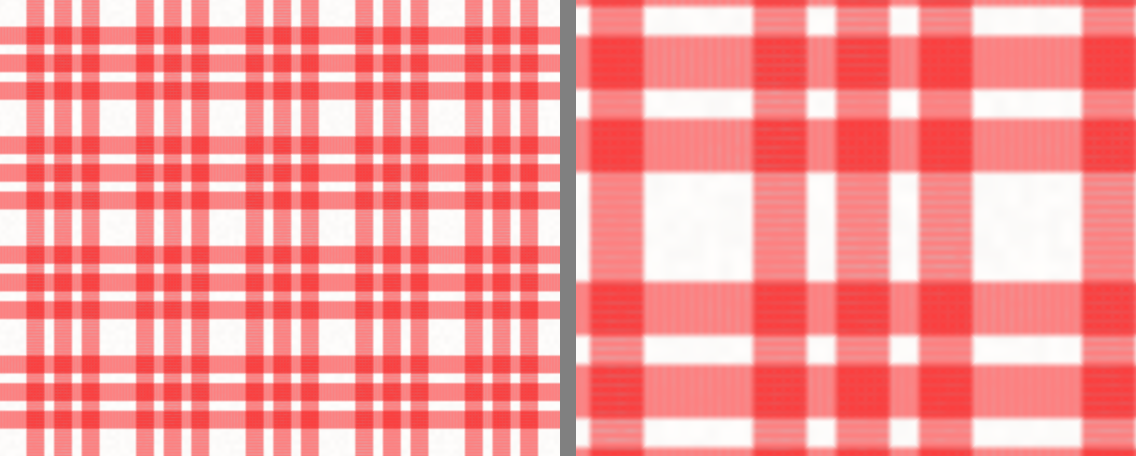
Left, the full canvas; right, a detail of the centre.
Write a WebGL 1 fragment shader that draws this pattern.

```glsl
precision highp float;
// Red and white tablecloth plaid: groups of three translucent bands run both
// ways and deepen to red where they cross. Each direction is one repeated
// band profile; fine threads and soft noise give the dyed cloth its wear.
uniform vec2 u_resolution;

float hash(vec2 p) {
  p = fract(p * vec2(0.1031, 0.1137));
  p += dot(p, p.yx + 33.33);
  return fract((p.x + p.y) * p.x * 17.0);
}

float noise(vec2 p) {
  vec2 cell = floor(p);
  vec2 f = fract(p);
  f = f * f * (3.0 - 2.0 * f);
  return mix(mix(hash(cell), hash(cell + vec2(1.0, 0.0)), f.x),
             mix(hash(cell + vec2(0.0, 1.0)), hash(cell + 1.0), f.x), f.y);
}

// Coverage of the three bands in one repeat, centred on the middle band.
float bands(float t, float soft) {
  float x = fract(t + 0.5) - 0.5;
  float nearest = clamp(floor(x / 0.252 + 0.5), -1.0, 1.0) * 0.252;
  return 1.0 - smoothstep(-soft, soft, abs(x - nearest) - 0.0815);
}

// Fine threads along one axis, faded unevenly from band to band.
float threads(float along, float across) {
  float fade = noise(vec2(along * 5.0, across * 4.0) + 40.0);
  return (0.5 + 0.5 * sin(along * 226.0)) * (0.35 + 0.65 * fade);
}

void main() {
  // One unit is one repeat; y runs down from the top edge.
  vec2 p = gl_FragCoord.xy / u_resolution.y;
  p = vec2(p.x, 1.0 - p.y) * 4.16;
  p -= vec2(0.575, 0.577);

  float soft = max(0.014, 4.16 / u_resolution.y);
  float vertical = bands(p.x, soft);
  float horizontal = bands(p.y, soft);
  float crossing = vertical * horizontal;

  // Dye: white ground, single pink layer, double red layer.
  vec3 white = vec3(1.0, 0.995, 0.99);
  vec3 pink = vec3(0.99, 0.505, 0.505);
  vec3 red = vec3(0.985, 0.245, 0.245);
  vec3 color = mix(white, pink, max(vertical, horizontal));
  color = mix(color, red, crossing);

  // Threads lie across each band and are stronger on the vertical ones.
  float weave = vertical * threads(p.y, p.x);
  weave = max(weave, horizontal * 0.55 * threads(p.x, p.y + 9.0));
  float grain = noise(p * 34.0 + 80.0);
  weave *= 0.6 + 0.7 * grain;
  color += weave * vec3(-0.06, 0.075, 0.08);

  // Faint blotches on the ground.
  color -= 0.02 * noise(p * 24.0 + 120.0) * (1.0 - max(vertical, horizontal));
  gl_FragColor = vec4(clamp(color, 0.0, 1.0), 1.0);
}
```
